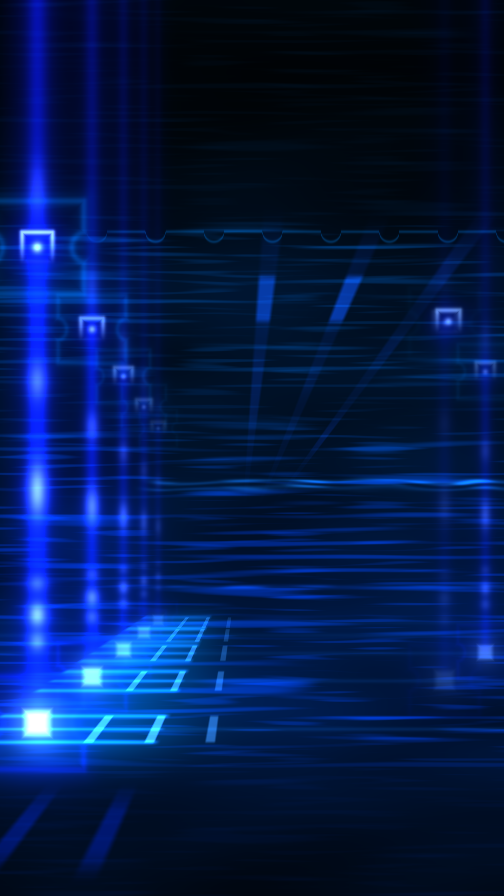
This background is drawn by a Shadertoy shader. Its source:

```glsl
// Dark blue digital hall: receding light columns, glowing floor tiles and data streaks.
#define VANISH vec2(0.476, 0.685)
#define LANE_GAP 0.318
#define DEPTH_STEP 0.37
#define FLOOR_DROP 0.342
#define LAMP_RISE 0.602
#define COLUMN_SIDE 0.402
#define STREAK_GAIN 0.8
#define BEAM_BLUE vec3(0.03, 0.07, 0.95)
#define ICE vec3(0.62, 0.80, 1.0)
#define CYAN vec3(0.06, 0.42, 0.85)
#define TEAL vec3(0.0, 0.22, 0.40)

float glow(float d, float w) { d /= w; return exp(-d * d); }

float band(float v, float lo, float hi, float soft) {
    return smoothstep(lo - soft, lo + soft, v) * (1.0 - smoothstep(hi - soft, hi + soft, v));
}

float boxDist(vec2 p, vec2 h) {
    p = abs(p) - h;
    return length(max(p, 0.0)) + min(max(p.x, p.y), 0.0);
}

vec2 gradientAt(vec2 c) {
    vec3 h = fract(vec3(c.xyx) * vec3(0.1031, 0.1030, 0.0973));
    h += dot(h, h.yzx + 33.33);
    float angle = 6.2832 * fract((h.x + h.y) * h.z);
    return vec2(cos(angle), sin(angle));
}

// Gradient noise, about -0.7 to 0.7
float noise(vec2 p) {
    vec2 i = floor(p), f = p - i, u = f * f * (3.0 - 2.0 * f), e = vec2(1, 0);
    return mix(mix(dot(gradientAt(i), f), dot(gradientAt(i + e), f - e), u.x),
               mix(dot(gradientAt(i + e.yx), f - e.yx), dot(gradientAt(i + 1.0), f - 1.0), u.x), u.y);
}

// Distance to the nearest of the lanes that meet at the vanishing point
float laneDist(float slope, float first) {
    return abs(fract((slope - first) / LANE_GAP + 0.5) - 0.5) * LANE_GAP;
}

vec3 haze(vec2 p) {
    vec3 c = mix(vec3(0.0, 0.035, 0.09), vec3(0.0, 0.09, 0.25), smoothstep(0.0, 0.40, p.y));
    c = mix(c, vec3(0.0, 0.065, 0.15), smoothstep(0.55, 0.95, p.y));
    c = mix(c, vec3(0.0, 0.018, 0.035), smoothstep(1.1, 1.6, p.y));
    return c * (1.0 + 0.6 * noise(p * vec2(3.0, 7.0)));
}

vec3 streaks(vec2 p) {
    float fine = smoothstep(0.08, 0.5, noise(p * vec2(3.0, 75.0)));
    fine += 0.7 * smoothstep(0.1, 0.5, noise(p * vec2(6.0, 120.0) + 40.0));
    float zone = band(p.y, 0.28, 0.92, 0.1) + 0.45 * band(p.y, 1.0, 1.33, 0.05) + 0.12;
    vec3 c = mix(vec3(0.0, 0.10, 0.40), vec3(0.0, 0.22, 0.45), smoothstep(0.7, 1.1, p.y)) * fine * zone;
    // Bright ragged seams at the far wall and the far floor
    float wave = p.y + 0.012 * noise(p * vec2(9.0, 30.0));
    float broken = 0.35 + smoothstep(-0.1, 0.4, noise(p * vec2(9.0, 60.0)));
    float seam = glow(wave - 0.822, 0.004) + 0.7 * glow(wave - 0.808, 0.004);
    c += CYAN * seam * broken * smoothstep(0.26, 0.36, p.x);
    c += vec3(0.02, 0.18, 0.6) * glow(p.y - 0.613, 0.004) * broken * smoothstep(0.2, 0.35, p.x);
    return c * STREAK_GAIN;
}

vec3 lanes(vec2 p) {
    vec2 d = p - VANISH;
    float up = d.x / max(d.y, 0.03), down = d.x / min(d.y, -0.03);
    float patchy = smoothstep(-0.2, 0.35, noise(p * vec2(5.0, 9.0) + 7.0));
    float ceiling = smoothstep(0.04, 0.02, laneDist(up, 0.1)) * band(up, 0.0, 0.9, 0.05);
    vec3 c = vec3(0.01, 0.06, 0.22) * ceiling * band(p.y, 0.85, 1.3, 0.08) * (0.3 + 0.5 * patchy);
    c += vec3(0.02, 0.13, 0.40) * ceiling * band(p.y, 1.14, 1.23, 0.008) * band(up, 0.0, 0.5, 0.02);
    float ground = smoothstep(0.05, 0.02, laneDist(down, 0.155));
    c += vec3(0.0, 0.04, 0.30) * ground * band(p.y, 0.06, 0.19, 0.04) * band(down, 0.35, 1.0, 0.05);
    // Scalloped wire under the ceiling
    float arc = (fract(p.x / 0.116 - 0.16) - 0.5) * 0.116;
    float wire = 1.318 - sqrt(max(0.0, 0.0004 - arc * arc));
    return c + TEAL * 0.6 * glow(p.y - wire, 0.003) * smoothstep(0.15, 0.25, p.x);
}

// Square lamp: lit top edge, fading sides, white centre
vec3 lamp(vec2 q, float s) {
    float rim = glow(boxDist(q, vec2(0.03)), 0.005 / s) * smoothstep(-0.04, 0.03, q.y);
    return ICE * (rim + 1.2 * glow(length(q), 0.010)) + BEAM_BLUE * 0.5 * glow(length(q), 0.05);
}

// Notched outline of the machine plate round a lamp or base
float plate(vec2 q) {
    float d = max(boxDist(q, vec2(0.092)), 0.03 - boxDist(abs(q) - vec2(0.1, 0.0), vec2(0.001)));
    return glow(d, 0.007) + 0.35 * glow(d, 0.025);
}

vec3 column(vec2 p, float x, float s, float power) {
    const float beads[6] = float[](-0.18, -0.127, -0.065, 0.12, 0.337, 0.715);
    const float spans[6] = float[](0.018, 0.022, 0.016, 0.045, 0.035, 0.05);
    const float gains[6] = float[](0.6, 1.0, 0.4, 1.0, 0.5, 0.2);
    vec2 q = vec2(p.x - x, p.y - VANISH.y) / s;
    vec2 base = q + vec2(0.0, FLOOR_DROP), top = q - vec2(0.0, LAMP_RISE);
    float shaft = smoothstep(-0.04, 0.02, base.y);
    float lit = mix(1.0, 0.45, smoothstep(0.5, 0.85, q.y));
    vec3 c = BEAM_BLUE * shaft * (0.85 * lit * glow(q.x, 0.019) + 0.30 * glow(q.x, 0.055));
    for (int i = 0; i < 6; i++) {
        float along = glow(q.y - beads[i], spans[i]);
        c += gains[i] * along * (ICE * 0.8 * glow(q.x, 0.016) + BEAM_BLUE * 0.5 * glow(q.x, 0.032));
    }
    c += lamp(top, s) + TEAL * 0.55 * plate(top) + BEAM_BLUE * 0.28 * plate(base);
    c += ICE * (1.1 * smoothstep(0.034, 0.014, max(abs(base.x), abs(base.y))) + 0.5 * glow(length(base), 0.05));
    return power * (c + BEAM_BLUE * 0.45 * glow(length(base), 0.1));
}

vec3 tileRow(vec2 p, float s, float power) {
    float y = (p.y - VANISH.y) / s + 0.354;
    float slope = (p.x - VANISH.x) / min(p.y - VANISH.y, -0.03);
    float rails = glow(y - 0.026, 0.004 / s) + glow(y + 0.026, 0.004 / s) + 0.7 * glow(y, 0.003 / s);
    float slash = smoothstep(0.032, 0.018, laneDist(slope, 0.155)) * band(y, -0.026, 0.026, 0.004);
    vec3 c = CYAN * rails * band(slope, 0.44, 1.45, 0.03);
    c += mix(CYAN, ICE, 0.4) * slash * band(slope, 0.1, 0.9, 0.04) * mix(0.5, 0.9, smoothstep(0.2, 0.4, slope));
    c += vec3(0.0, 0.25, 0.42) * glow(y, 0.065) * glow(slope - 0.85, 0.55);
    return power * (c + CYAN * 0.15 * glow(y, 0.004 / s));
}

void mainImage(out vec4 fragColor, in vec2 fragCoord) {
    vec2 p = fragCoord / iResolution.x;
    p.y *= 1.7778 * iResolution.x / iResolution.y;
    vec3 col = haze(p) + streaks(p) + lanes(p);
    // Left colonnade and its floor tiles, receding
    for (int k = 0; k < 5; k++) {
        float s = 1.0 / (1.0 + DEPTH_STEP * float(k));
        float power = pow(0.58, float(k));
        col += column(p, VANISH.x - COLUMN_SIDE * s, s, power) + tileRow(p, s, sqrt(power));
    }
    // Faint columns on the right
    col += column(p, 0.963, 0.59, 0.24) + column(p, 0.882, 0.75, 0.09);
    col += 0.5 * lamp((p - vec2(0.89, 1.14)) / 0.75, 0.75);
    fragColor = vec4(min(col, 1.0), 1.0);
}
```
